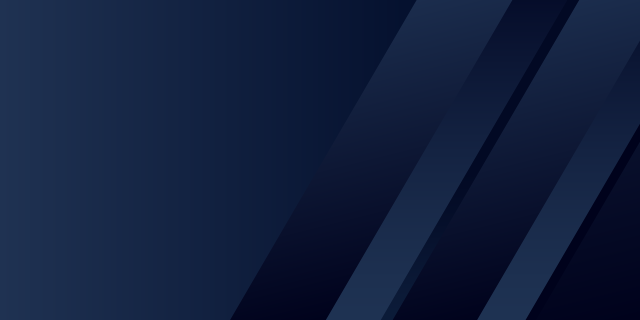
Write a WebGL 1 fragment shader that draws this background.

```glsl
precision highp float;

uniform vec2 u_resolution;

// Lengths are in canvas heights
const float SLANT = 0.583;         // sideways run of an edge per unit of height
const float FIRST_EDGE = 0.719;    // where the first panel meets the bottom
const float FIRST_WIDTH = 0.508;
const float WIDTH_RATIO = 0.882;   // each panel is narrower than the last
const float FOLD_START = 0.589;    // fractions of the panel width
const float SHADOW_START = 0.927;
const float FACE_TILT = 0.25;
const float LAST_PANEL = 2.0;
const float LAST_STRENGTH = 0.55;
const float BACKDROP_REACH = 1.302;

const vec3 BACKDROP_LEFT = vec3(0.122, 0.196, 0.322);
const vec3 BACKDROP_RIGHT = vec3(0.016, 0.063, 0.180);
const vec3 FACE_LIGHT = vec3(0.106, 0.176, 0.302);
const vec3 FACE_DEEP = vec3(0.000, 0.008, 0.110);
const vec3 FOLD_LIGHT = vec3(0.118, 0.196, 0.322);
const vec3 FOLD_DARK = vec3(0.020, 0.050, 0.165);
const vec3 SHADOW_LOW = vec3(0.045, 0.105, 0.220);
const vec3 SHADOW_HIGH = vec3(0.008, 0.035, 0.140);

// Smooth coverage of everything to the right of a slanted edge
float rightOf(float across, float edge) {
    float blur = 0.7 / u_resolution.y;
    return smoothstep(-blur, blur, across - edge);
}

vec3 faceColor(vec2 p, float start, float strength) {
    float light = (p.y - FACE_TILT * (p.x - start) + 0.07) / 0.924;
    return mix(FACE_DEEP, FACE_LIGHT, strength * clamp(light, 0.0, 1.0));
}

vec3 foldColor(float height) {
    return mix(FOLD_LIGHT, FOLD_DARK, pow(height, 1.4));
}

vec3 shadowColor(float height, float depth) {
    vec3 shade = mix(SHADOW_LOW, SHADOW_HIGH, smoothstep(0.0, 0.5, height));
    return mix(shade, FACE_DEEP, depth);
}

void main() {
    vec2 p = gl_FragCoord.xy / u_resolution.y;
    float across = p.x - SLANT * p.y;

    // Horizontal backdrop gradient
    float fade = clamp(p.x / BACKDROP_REACH, 0.0, 1.0);
    vec3 color = mix(BACKDROP_LEFT, BACKDROP_RIGHT, fade);

    // Slanted panels: face, bright fold, narrow shadow
    float start = FIRST_EDGE;
    float width = FIRST_WIDTH;
    for (int i = 0; i < 3; i++) {
        float index = float(i);
        float isLast = step(LAST_PANEL, index);
        float strength = mix(1.0, LAST_STRENGTH, isLast);
        float fold = rightOf(across, start + FOLD_START * width) * (1.0 - isLast);
        float shadow = rightOf(across, start + SHADOW_START * width) * (1.0 - isLast);

        color = mix(color, faceColor(p, start, strength), rightOf(across, start));
        color = mix(color, foldColor(p.y), fold);
        color = mix(color, shadowColor(p.y, min(index, 1.0)), shadow);

        start += width;
        width *= WIDTH_RATIO;
    }

    gl_FragColor = vec4(color, 1.0);
}
```
